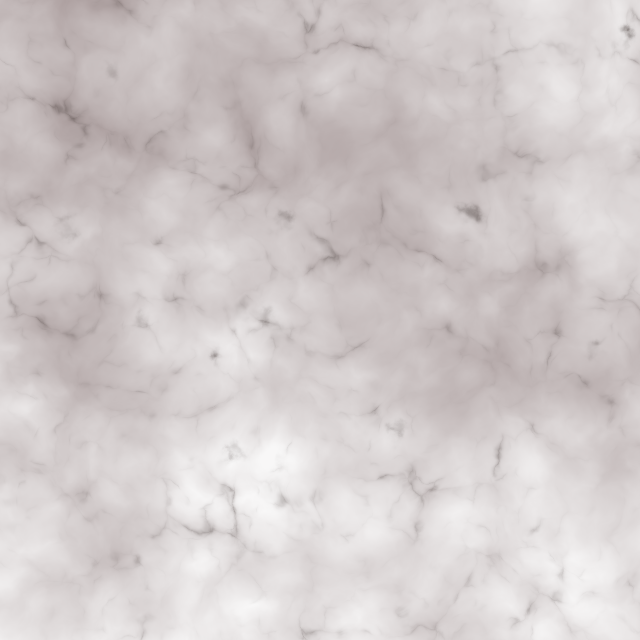
Reproduce this texture procedurally as a three.js fragment shader.

```glsl
// Soft bank of pale cloud with mauve shade and fine, broken dark veins.
// Warped cellular domes form the puffs; their borders form the veins,
// while fractal noise and broad gradients set the overall light.
varying vec2 vUv;

const vec3 MAUVE = vec3(0.69, 0.64, 0.64);
const vec3 WHITE = vec3(0.93, 0.92, 0.92);
const vec3 UMBER = vec3(0.34, 0.30, 0.29);

vec2 hash2(vec2 p) {
  vec2 q = vec2(dot(p, vec2(127.1, 311.7)), dot(p, vec2(269.5, 183.3)));
  return fract(sin(q) * 43758.5453);
}

float corner(vec2 cell, vec2 offset) {
  return dot(hash2(cell) * 2.0 - 1.0, offset);
}

// Gradient noise, centred on zero
float noise(vec2 p) {
  vec2 i = floor(p);
  vec2 f = fract(p);
  vec2 s = f * f * f * (f * (f * 6.0 - 15.0) + 10.0);
  vec2 e = vec2(1.0, 0.0);
  float low = mix(corner(i, f), corner(i + e.xy, f - e.xy), s.x);
  float high = mix(corner(i + e.yx, f - e.yx), corner(i + e.xx, f - e.xx), s.x);
  return mix(low, high, s.y);
}

float fbm(vec2 p) {
  float sum = 0.0;
  float amplitude = 0.6;
  for (int i = 0; i < 5; i++) {
    sum += amplitude * noise(p);
    p = mat2(1.6, 1.2, -1.2, 1.6) * p + 7.3;
    amplitude *= 0.52;
  }
  return sum;
}

vec2 warp(vec2 p, float frequency, float amount) {
  vec2 q = p * frequency;
  return p + amount * vec2(fbm(q), fbm(q + 31.7));
}

// x: smooth distance to the cell centre, y: gap to the nearest border
vec2 cells(vec2 p) {
  vec2 base = floor(p);
  float nearest = 9.0;
  float second = 9.0;
  float blend = 0.0;
  for (int y = -1; y <= 1; y++) {
    for (int x = -1; x <= 1; x++) {
      vec2 cell = base + vec2(float(x), float(y));
      float d = length(cell + hash2(cell) - p);
      second = min(second, max(nearest, d));
      nearest = min(nearest, d);
      blend += exp(-9.0 * d);
    }
  }
  return vec2(-log(blend) / 9.0, second - nearest);
}

float glow(vec2 p, vec2 centre, float radius) {
  vec2 d = (p - centre) / radius;
  return exp(-dot(d, d));
}

// Rare dark knots scattered over a jittered grid
float knots(vec2 p, float rarity) {
  vec2 base = floor(p);
  float sum = 0.0;
  for (int y = -1; y <= 1; y++) {
    for (int x = -1; x <= 1; x++) {
      vec2 cell = base + vec2(float(x), float(y));
      vec2 seed = hash2(cell + 53.0);
      float strength = smoothstep(rarity, 1.0, seed.x);
      sum += strength * glow(p, cell + hash2(cell), 0.06 + 0.06 * seed.y);
    }
  }
  return sum;
}

// Broad light: white below and at upper right, shade above and at right
float broadLight(vec2 p) {
  float light = 0.93 - 0.62 * smoothstep(0.0, 1.0, p.y + 0.12 * (0.5 - p.x));
  light += 0.45 * glow(p, vec2(0.92, 0.9), 0.25);
  light += 0.16 * glow(p, vec2(0.4, 0.5), 0.2);
  light -= 0.30 * glow(p, vec2(0.74, 0.54), 0.22);
  return light - 0.14 * glow(p, vec2(0.85, 0.1), 0.3);
}

void main() {
  vec2 drift = warp(vUv, 5.0, 0.09);
  vec2 ragged = warp(drift, 24.0, 0.022);
  vec2 puffs = cells(drift * 8.0);
  vec2 tufts = cells(ragged * 17.0 + 11.0);
  vec2 creases = cells(ragged * 8.0);

  // Soft billows
  float tone = broadLight(vUv) + 0.75 * fbm(vUv * 3.5 + 4.0);
  tone += 0.42 * (0.36 - puffs.x) + 0.20 * (0.36 - tufts.x);
  tone += 0.16 * fbm(ragged * 22.0);

  // Veins fade in and out along the borders
  float patches = smoothstep(-0.12, 0.32, fbm(vUv * 7.0 + 19.0));
  float breaks = smoothstep(-0.16, 0.30, noise(vUv * 38.0));
  float vein = exp(-creases.y * 17.0) * patches * (0.25 + breaks);
  float hair = exp(-tufts.y * 11.0) * breaks * (0.15 + 0.55 * patches);
  float halo = exp(-creases.y * 5.0) * patches;
  tone -= 0.14 * halo;

  float spots = knots(warp(vUv, 30.0, 0.035) * 8.0, 0.78);
  float ink = 0.36 * vein + 0.22 * hair + 0.55 * spots * (0.35 + breaks);
  vec3 cloud = mix(MAUVE, WHITE, clamp(tone + 0.03, -0.15, 1.18));
  gl_FragColor = vec4(mix(cloud, UMBER, clamp(ink, 0.0, 0.85)), 1.0);
}
```
